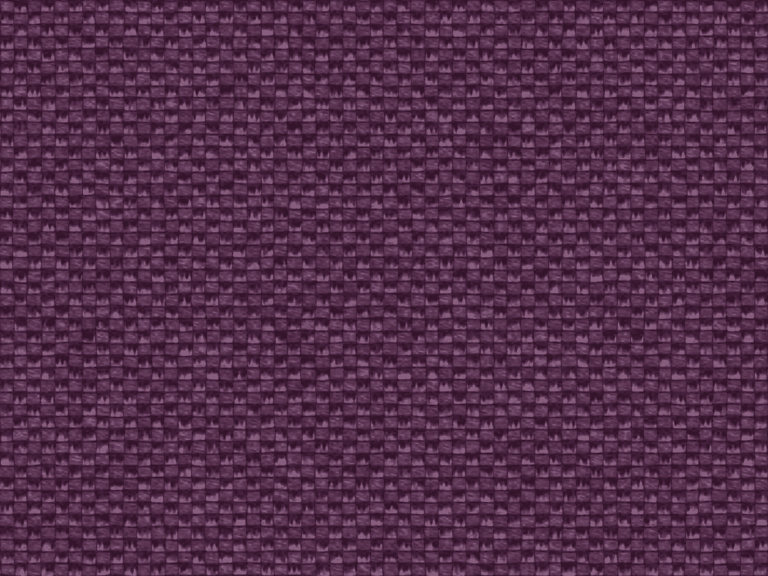
Reproduce this texture procedurally as a WebGL 2 fragment shader.

```glsl
#version 300 es
precision highp float;
// Plum plain-weave upholstery cloth: checkered yarn crossings with fuzzy lit fringes.

uniform vec2 u_resolution;
out vec4 outColor;

const vec2 CELLS = vec2(56.0, 47.0);       // yarn crossings across and down
const vec2 BLOCK_HALF = vec2(0.50, 0.42);  // half size of a raised crossing
const vec2 FRINGE_HALF = vec2(0.47, 0.38); // half size of a recessed crossing
const float CORNER = 0.16;
const float EDGE_SOFTNESS = 0.10;
const float WOBBLE = 0.18;                 // drift of the yarns, in cells
const float CELL_VARIATION = 0.14;
const float FIBRE_CONTRAST = 0.42;
const float GRAIN = 0.34;
const float WEAR = 0.03;
const float GAP_TONE = 0.05;

const vec3 SHADOW = vec3(0.205, 0.08, 0.165);
const vec3 DEEP   = vec3(0.27, 0.13, 0.245);
const vec3 PLUM   = vec3(0.33, 0.18, 0.29);
const vec3 MAUVE  = vec3(0.40, 0.245, 0.37);
const vec3 LINT   = vec3(0.53, 0.37, 0.49);

float hash(vec2 p) {
    uvec2 q = uvec2(ivec2(p)) * uvec2(1597334677u, 3812015801u);
    uint n = (q.x ^ q.y) * 1597334677u;
    n = (n ^ (n >> 15)) * 2246822519u;
    n ^= n >> 13;
    return float(n >> 8) / 16777216.0;
}

float noise(vec2 p) {
    vec2 i = floor(p), f = fract(p);
    f = f * f * (3.0 - 2.0 * f);
    vec2 e = vec2(1.0, 0.0);
    return mix(mix(hash(i), hash(i + e), f.x),
               mix(hash(i + e.yx), hash(i + e.xx), f.x), f.y);
}

float roundedBox(vec2 p, vec2 halfSize, float radius) {
    vec2 q = abs(p) - halfSize + radius;
    return length(max(q, 0.0)) + min(max(q.x, q.y), 0.0) - radius;
}

float coverage(float d, float pixel) {
    float w = max(EDGE_SOFTNESS, 0.6 * pixel);
    return 1.0 - smoothstep(-w, w, d);
}

// Raised crossing: a broad padded block with fine slanting strands.
float raisedTone(vec2 c, vec2 p, float pixel, float tint) {
    vec2 slanted = vec2(p.x, p.y + 0.25 * p.x);
    float strands = noise(slanted * vec2(2.8, 7.0) + 31.0) - 0.5;
    float body = 0.65 + tint + FIBRE_CONTRAST * strands;
    body -= 0.4 * c.y * c.y + 0.5 * c.x * c.x;
    float d = roundedBox(c, BLOCK_HALF, CORNER) + 0.10 * strands;
    return mix(GAP_TONE, body, coverage(d, pixel));
}

// Recessed crossing: upright hairs rise from a bright foot into deep shade.
float recessedTone(vec2 c, vec2 p, float pixel, float tint) {
    float hairs = noise(p * vec2(5.5, 1.6) + 87.0) - 0.5;
    float rise = c.y + 0.5 - 0.42 * hairs;
    float body = mix(0.90, 0.08, smoothstep(0.22, 0.70, rise));
    body += tint + 0.8 * FIBRE_CONTRAST * hairs;
    float d = roundedBox(c + vec2(0.0, 0.08), FRINGE_HALF, CORNER);
    return mix(GAP_TONE, body, coverage(d, pixel));
}

vec3 yarnColour(float tone) {
    float t = 4.0 * clamp(tone, 0.0, 1.0);
    vec3 colour = mix(SHADOW, DEEP, min(t, 1.0));
    colour = mix(colour, PLUM, clamp(t - 1.0, 0.0, 1.0));
    colour = mix(colour, MAUVE, clamp(t - 2.0, 0.0, 1.0));
    return mix(colour, LINT, clamp(t - 3.0, 0.0, 1.0));
}

void main() {
    vec2 uv = gl_FragCoord.xy / u_resolution;
    vec2 p = uv * CELLS;
    float pixel = max(CELLS.x / u_resolution.x, CELLS.y / u_resolution.y);

    // Hand of the cloth: each yarn strays slightly from the grid.
    vec2 drift = vec2(noise(p * vec2(0.9, 0.35)), noise(p * vec2(0.6, 0.9) + 53.0));
    vec2 woven = p + WOBBLE * (drift - 0.5);
    vec2 id = floor(woven);
    vec2 c = fract(woven) - 0.5;
    float tint = CELL_VARIATION * (hash(id + 11.0) - 0.5);

    // Over and under alternate like a checkerboard.
    float parity = mod(id.x + id.y, 2.0);
    float tone = parity < 0.5 ? raisedTone(c, p, pixel, tint)
                              : recessedTone(c, p, pixel, tint);

    // Fine lint and faint broad wear.
    float lint = noise(p * vec2(5.0, 6.0) + 140.0) - 0.5;
    tone += 0.03 + GRAIN * lint + WEAR * (noise(uv * vec2(9.0, 7.0)) - 0.5);

    outColor = vec4(yarnColour(tone), 1.0);
}
```
